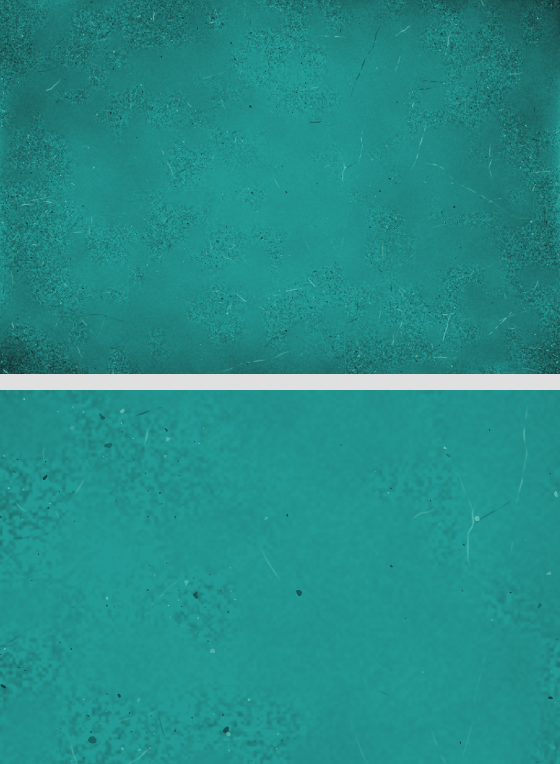
Top: the whole. Bottom: its middle third, enlarged.
Write a Shadertoy shader that draws this texture.

```glsl
// Worn teal plate: cloudy paint, dark grimy borders, fine scratches and grit.

#define TEAL vec3(0.128, 0.562, 0.543)
#define DEEP vec3(0.100, 0.335, 0.325)
#define CHALK vec3(0.460, 0.800, 0.750)
#define SOOT vec3(0.040, 0.170, 0.180)
#define VIGNETTE 1.12
#define CLOUDS 0.55
#define GRAIN 0.20
#define SCRATCH_WIDTH 0.0006
#define SCRATCH_LIGHT 0.72
#define SCRATCH_DARK 0.55

float hash(vec2 p) {
    vec3 q = fract(p.xyx * 0.1031);
    q += dot(q, q.yzx + 33.33);
    return fract((q.x + q.y) * q.z);
}

vec2 hash2(vec2 p) {
    return vec2(hash(p + 17.3), hash(p + 71.9));
}

float noise(vec2 p) {
    vec2 cell = floor(p), f = fract(p);
    f = f * f * (3.0 - 2.0 * f);
    float low = mix(hash(cell), hash(cell + vec2(1, 0)), f.x);
    float high = mix(hash(cell + vec2(0, 1)), hash(cell + vec2(1, 1)), f.x);
    return mix(low, high, f.y);
}

float fbm(vec2 p) {
    float sum = 0.0, weight = 0.5;
    for (int i = 0; i < 5; i++) {
        sum += weight * noise(p);
        p = mat2(1.6, 1.2, -1.2, 1.6) * p + 9.7;
        weight *= 0.5;
    }
    return sum / 0.97;
}

// Where wear gathers: small scattered clumps, more of them near the borders
float wear(vec2 p, float border) {
    return smoothstep(0.46, 0.80, noise(p * 6.0 + 40.0) * 0.4
        + noise(p * 19.0 + 8.0) * 0.6 + 0.13 * border);
}

// One slightly bent, fading hairline per cell
float scratches(vec2 p, float cells, float amount, float seed, float px) {
    vec2 home = floor(p * cells);
    float total = 0.0;
    for (int j = -1; j <= 1; j++)
    for (int i = -1; i <= 1; i++) {
        vec2 id = home + vec2(i, j);
        vec2 key = id + seed;
        if (hash(key) > amount) continue;
        vec2 shape = hash2(key + 5.0);
        vec2 look = hash2(key + 29.0);
        float angle = 3.14159 * shape.x;
        vec2 axis = vec2(cos(angle), sin(angle));
        vec2 d = p * cells - id - hash2(key + 53.0);
        vec2 local = vec2(dot(d, axis), dot(d, vec2(-axis.y, axis.x)));
        float reach = mix(0.15, 0.9, shape.y * shape.y);
        float bend = look.x - 0.5;
        local.y += 2.4 * bend * bend * bend * local.x * local.x;
        local.y += 0.06 * (noise(vec2(local.x * 5.0, seed + shape.x * 50.0)) - 0.5);
        float line = 1.0 - smoothstep(0.0, SCRATCH_WIDTH + px, abs(local.y) / cells);
        float fade = 1.0 - smoothstep(0.3, 1.0, abs(local.x) / reach);
        float broken = smoothstep(0.2, 0.75, noise(p * 110.0 + seed));
        total += line * fade * broken * mix(0.15, 1.0, look.y * look.y);
    }
    return total;
}

// Tiny ragged flecks, one at most per cell
float specks(vec2 p, float cells, float amount, float seed, float px) {
    p += 0.003 * vec2(noise(p * 240.0), noise(p * 240.0 + 31.0));
    vec2 id = floor(p * cells);
    vec2 key = id + seed;
    vec2 centre = 0.2 + 0.6 * hash2(key);
    float radius = mix(0.0006, 0.0026, pow(hash(key + 3.0), 6.0));
    float dist = length(p * cells - id - centre) / cells;
    float fleck = 1.0 - smoothstep(radius - 0.5 * px, radius + 0.6 * px, dist);
    return fleck * step(hash(key + 11.0), amount) * mix(0.3, 1.0, hash(key + 7.0));
}

void mainImage(out vec4 fragColor, in vec2 fragCoord) {
    float px = 1.0 / iResolution.y;
    vec2 p = fragCoord * px;
    vec2 q = 2.0 * fragCoord / iResolution.xy - 1.0;
    vec2 q2 = q * q;
    float border = dot(q2, q2);
    float worn = wear(p, border);

    // Cloudy paint, darkened by grime toward the borders
    float grime = border * (1.0 + 0.3 * q.x * q.y + 0.15 * q.x);
    float tone = 1.0 + CLOUDS * (fbm(p * 2.6 + 3.0) - 0.5);
    tone += 0.30 * (fbm(p * 15.0) - 0.5) * (0.7 + 0.6 * border);
    tone -= VIGNETTE * grime * (0.08 + 0.85 * fbm(p * 4.5 + 21.0));

    // Pale rubbed rims at the left and right
    float rim = exp(-(1.0 - abs(q.x)) * 45.0);
    tone += 0.9 * rim * smoothstep(0.9, 0.2, abs(q.y)) * noise(p * 4.0 + 60.0);

    // Fine grain, harsher where the surface is worn
    float grain = noise(p * 230.0) + noise(p * 340.0 + 5.0) - 1.0;
    tone += GRAIN * grain * (0.5 + 2.6 * worn + 0.4 * border);
    vec3 color = mix(DEEP, TEAL, clamp(tone, -0.5, 1.2));

    // Dark marks
    float dark = scratches(p, 5.0, 0.06 + 0.2 * worn, 190.0, px)
        + scratches(p, 22.0, 0.05 + 0.5 * worn, 260.0, px);
    dark = SCRATCH_DARK * dark + 0.8 * specks(p, 75.0, 0.02 + 0.4 * worn, 310.0, px);
    color = mix(color, SOOT, clamp(dark, 0.0, 0.8));

    // Light marks
    float light = scratches(p, 5.0, 0.40 + 0.2 * worn, 20.0, px)
        + scratches(p, 10.0, 0.28 + 0.5 * worn, 80.0, px)
        + scratches(p, 20.0, 0.10 + 0.8 * worn, 130.0, px);
    light = SCRATCH_LIGHT * light + 0.75 * specks(p, 70.0, 0.02 + 0.35 * worn, 370.0, px);
    color = mix(color, CHALK, clamp(light, 0.0, 0.85));

    fragColor = vec4(color, 1.0);
}
```
